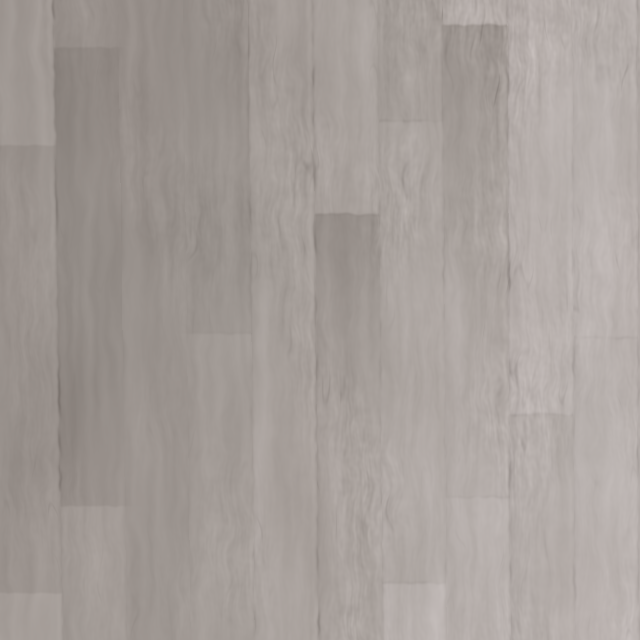
Give the GLSL for this texture, as a WebGL 2 fragment shader.

```glsl
#version 300 es
precision highp float;
// Pale grey-brown wooden floor: ten upright rows of staggered boards, seen slightly skewed.
// Each row is cut by up to two end joints; every board has its own tone. Stretched gradient
// noise adds soft streaks, wavy fibres, sparse cracks and broken seams.

uniform vec2 u_resolution;
out vec4 fragColor;

const vec3 DARK_WOOD  = vec3(0.565, 0.536, 0.516);
const vec3 MID_WOOD   = vec3(0.658, 0.629, 0.610);
const vec3 LIGHT_WOOD = vec3(0.748, 0.718, 0.708);

const vec2 FIRST_SEAM = vec2(0.098, 0.083);  // first seam, at bottom and top edge
const vec2 ROW_WIDTH  = vec2(0.100, 0.1014); // row width, at bottom and top edge
const float SEAM_WIDTH  = 0.024;             // in row widths
const float JOINT_WIDTH = 0.0028;
const float SEAM_DEPTH  = 0.100;
const float JOINT_DEPTH = 0.035;
const float STREAK_GAIN = 0.22;
const float FIBRE_GAIN  = 0.046;
const float ROUGH_GAIN  = 0.020;
const float CRACK_DEPTH = 0.050;
const float TINT_GAIN   = 0.005;

// Per row: upper joint height, lower joint height, strength of its left seam.
const vec3 ROW_CUTS[11] = vec3[11](
  vec3(0.773, 0.073, 0.0), vec3(0.925, 0.208, 0.8), vec3(2.0, -1.0, 0.1),
  vec3(0.479, -1.0, 0.15), vec3(2.0, -1.0, 0.45),   vec3(0.665, -1.0, 0.9),
  vec3(0.811, 0.089, 0.4), vec3(0.961, 0.223, 0.4), vec3(2.0, 0.353, 0.9),
  vec3(2.0, 0.473, 0.5),   vec3(2.0, -1.0, 0.5));

// Per row: tone of the top, middle and bottom board, from dark 0 to light 1.
const vec3 ROW_TONES[11] = vec3[11](
  vec3(0.40, 0.18, 0.38), vec3(0.26, 0.10, 0.30), vec3(0.18, 0.18, 0.18),
  vec3(0.24, 0.36, 0.36), vec3(0.46, 0.46, 0.46), vec3(0.56, 0.50, 0.50),
  vec3(0.52, 0.60, 0.76), vec3(0.78, 0.62, 0.70), vec3(0.90, 0.90, 0.74),
  vec3(0.90, 0.90, 0.88), vec3(0.80, 0.80, 0.80));

vec2 hashGradient(vec2 cell) {
  vec2 h = vec2(dot(cell, vec2(127.1, 311.7)), dot(cell, vec2(269.5, 183.3)));
  return 2.0 * fract(sin(h) * 43758.5) - 1.0;
}

float gradientNoise(vec2 p) {
  vec2 i = floor(p), f = p - i;
  vec2 w = f * f * f * (f * (f * 6.0 - 15.0) + 10.0);
  vec2 e = vec2(1.0, 0.0);
  float low  = mix(dot(hashGradient(i), f), dot(hashGradient(i + e), f - e), w.x);
  float high = mix(dot(hashGradient(i + e.yx), f - e.yx),
                   dot(hashGradient(i + 1.0), f - 1.0), w.x);
  return mix(low, high, w.y);
}

int rowIndex(float row) { return int(clamp(row, 0.0, 10.0)); }

// Tone of the board of a row at height y; some boards darken under their upper joint.
float boardTone(float row, float y) {
  vec3 cuts = ROW_CUTS[rowIndex(row)];
  vec3 tones = ROW_TONES[rowIndex(row)];
  float underUpper = smoothstep(JOINT_WIDTH, -JOINT_WIDTH, y - cuts.x);
  float underLower = smoothstep(JOINT_WIDTH, -JOINT_WIDTH, y - cuts.y);
  float tone = mix(mix(tones.x, tones.y, underUpper), tones.z, underLower);
  float shade = exp(-max(cuts.x - y, 0.0) / 0.16) * underUpper * (1.0 - underLower);
  float darkens = smoothstep(0.0, 0.05, tones.x - tones.y) * smoothstep(0.0, 5.0, row);
  return tone - 0.32 * shade * darkens;
}

// Thin dark line at the end joints of a row.
float jointLine(float row, float y) {
  vec2 d = (y - ROW_CUTS[rowIndex(row)].xy) / JOINT_WIDTH;
  return exp(-d.x * d.x) + exp(-d.y * d.y);
}

void main() {
  vec2 uv = gl_FragCoord.xy / u_resolution;

  // Row coordinate with skew and slightly rough edges; weak seams blend softly.
  float u = 1.0 + (uv.x - mix(FIRST_SEAM.x, FIRST_SEAM.y, uv.y))
                / mix(ROW_WIDTH.x, ROW_WIDTH.y, uv.y);
  float seam = floor(u + 0.5);
  float strength = ROW_CUTS[rowIndex(seam)].z;
  float offset = u - seam + 0.03 * gradientNoise(vec2(seam * 7.3, uv.y * 50.0));
  float softness = mix(0.22, 0.03, smoothstep(0.0, 0.5, strength));
  float onRight = smoothstep(-softness, softness, offset);
  float row = seam - step(offset, 0.0);
  float y = uv.y + 0.005 * gradientNoise(vec2(u * 5.0, row * 5.7));

  // Board tones, blended across the seam; the lower part is lighter.
  float tone = mix(boardTone(seam - 1.0, y), boardTone(seam, y), onRight);
  tone += 0.18 * (0.5 - uv.y);

  // Broad streaks and cloudy patches.
  float sway = 0.12 * gradientNoise(vec2(u * 1.5, uv.y * 7.0))
             + 0.10 * gradientNoise(vec2(u * 2.5, uv.y * 19.0) + 3.0);
  vec2 grain = vec2(u + sway, uv.y + floor(u) * 3.7);
  tone += STREAK_GAIN * gradientNoise(vec2(u + sway, uv.y) * vec2(3.0, 2.2));
  tone += 0.8 * STREAK_GAIN * gradientNoise(grain * vec2(7.0, 6.0) + 17.0);
  tone += 0.18 * gradientNoise(uv * vec2(5.0, 6.0) + 31.0);
  tone = clamp(tone, -0.1, 1.1);
  vec3 color = mix(DARK_WOOD, MID_WOOD, min(tone * 2.0, 1.0));
  color = mix(color, LIGHT_WOOD, max(tone * 2.0 - 1.0, 0.0));

  // Wavy fibres, fine roughness and sparse cracks, crisper to the right and in patches.
  float patches = smoothstep(-0.2, 0.4, gradientNoise(vec2(u * 0.8, uv.y * 3.5) + 9.0));
  float crisp = mix(0.35, 1.0, smoothstep(0.2, 0.65, uv.x)) * (0.35 + patches);
  float fibre = gradientNoise(grain * vec2(11.0, 20.0))
              + 0.8 * gradientNoise(grain * vec2(21.0, 45.0) + 5.0);
  float rough = gradientNoise(grain * vec2(17.0, 110.0) + 13.0);
  float ridge = abs(gradientNoise(grain * vec2(5.0, 11.0) + 23.0));
  float sparse = smoothstep(0.1, 0.45, gradientNoise(grain * vec2(4.0, 14.0) + 41.0));
  float crack = sparse * smoothstep(0.09, 0.0, ridge);
  color += crisp * (FIBRE_GAIN * fibre + ROUGH_GAIN * rough - CRACK_DEPTH * crack);

  // Broken seams with a soft shadow on the right, a faint rim on the left, and end joints.
  float wear = smoothstep(-0.1, 0.4, gradientNoise(vec2(seam * 3.1 + 0.5, uv.y * 20.0)));
  float line = exp(-pow(offset / SEAM_WIDTH, 2.0)) * (0.15 + 0.85 * wear);
  float shadow = 0.3 * exp(-max(offset, 0.0) / 0.16) * onRight;
  float rim = 0.16 * exp(-pow((offset + 0.06) / 0.035, 2.0));
  color -= SEAM_DEPTH * strength * (line + shadow - rim);
  float jointWear = 0.5 + gradientNoise(vec2(u * 7.0, row + 0.3));
  color -= JOINT_DEPTH * jointLine(row, y) * jointWear * smoothstep(0.1, 0.6, uv.x);

  // Slow drift between greenish and rosy grey.
  float tint = gradientNoise(vec2(u * 0.7, uv.y * 2.5));
  color += TINT_GAIN * tint * vec3(-0.7, 0.5, 0.3);

  fragColor = vec4(color, 1.0);
}
```
